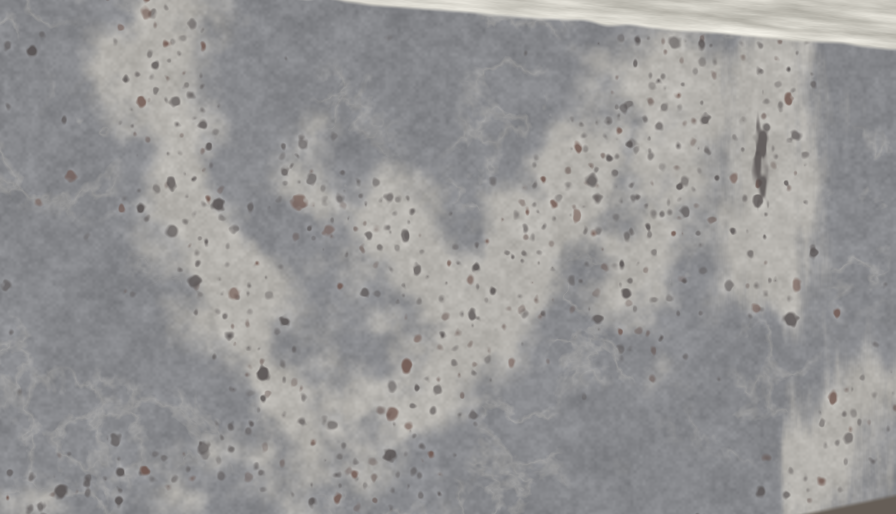
Give the GLSL for this texture, as a WebGL 2 fragment shader.

```glsl
#version 300 es
precision highp float;
// Grey granite slab with pale cloudy veins, dark garnet specks and a bright worn top edge.
#define GREY vec3(0.525, 0.53, 0.545)
#define PALE vec3(0.705, 0.695, 0.675)
#define SPECK vec3(0.34, 0.32, 0.32)
#define RUST vec3(0.43, 0.33, 0.30)
#define LEDGE vec3(0.80, 0.79, 0.755)
#define WARP 0.075
#define CLOUD 0.30
#define VEIN_SOFTNESS 0.055
#define GRAIN 0.085
#define SPECK_CELL 0.052
#define SPECK_SHARE 0.62

uniform vec2 u_resolution;
out vec4 outColor;

// Vein centre lines (start, end) and their half widths
const int VEINS = 11;
const vec4 LINES[VEINS] = vec4[VEINS](
  vec4(0.30, 0.93, 0.35, 0.68), vec4(0.35, 0.68, 0.50, 0.30), vec4(0.50, 0.30, 0.66, 0.04),
  vec4(0.72, 0.05, 0.92, 0.32), vec4(0.92, 0.32, 1.10, 0.60), vec4(1.10, 0.60, 1.30, 0.84),
  vec4(1.25, 0.42, 1.29, 0.84), vec4(0.60, 0.63, 0.86, 0.45), vec4(0.02, 0.02, 0.50, 0.13),
  vec4(1.49, 0.45, 1.50, 0.86), vec4(1.58, 0.08, 1.71, 0.24));
const float WIDTHS[VEINS] = float[VEINS](
  0.070, 0.055, 0.035, 0.065, 0.080, 0.080, 0.090, 0.075, 0.030, 0.050, 0.045);

float hash(vec2 p) {
  return fract(sin(dot(p, vec2(127.1, 311.7))) * 43758.5453);
}

float noise(vec2 p) {
  vec2 i = floor(p), f = fract(p);
  f = f * f * (3.0 - 2.0 * f);
  return mix(mix(hash(i), hash(i + vec2(1, 0)), f.x),
             mix(hash(i + vec2(0, 1)), hash(i + vec2(1, 1)), f.x), f.y);
}

float fbm(vec2 p) {
  float sum = 0.0, amp = 0.5;
  for (int i = 0; i < 5; i++) {
    sum += amp * noise(p);
    p = mat2(1.6, 1.2, -1.2, 1.6) * p + 7.3;
    amp *= 0.5;
  }
  return sum;
}

// Signed depth inside the nearest vein, positive within
float veinDepth(vec2 p) {
  float depth = -0.13;
  for (int i = 0; i < VEINS; i++) {
    vec2 a = LINES[i].xy, ab = LINES[i].zw - a;
    float t = clamp(dot(p - a, ab) / dot(ab, ab), 0.0, 1.0);
    depth = max(depth, WIDTHS[i] - length(p - a - ab * t));
  }
  return depth;
}

// Scattered soft specks: x = coverage, y = rust tint, z = pale halo
vec3 specks(vec2 p, float cell, float seed) {
  vec3 result = vec3(0.0);
  vec2 home = floor(p / cell);
  for (int j = -1; j <= 1; j++)
  for (int i = -1; i <= 1; i++) {
    vec2 id = home + vec2(i, j);
    vec2 key = id + seed;
    vec2 centre = (id + 0.15 + 0.7 * vec2(hash(key), hash(key + 31.7))) * cell;
    float share = SPECK_SHARE * smoothstep(-0.07, 0.04, veinDepth(centre)) + 0.03;
    if (hash(key + 57.1) > share) continue;
    float size = hash(key + 83.9);
    float radius = cell * mix(0.09, 0.25, size * size);
    vec2 d = p - centre;
    d.x *= mix(0.9, 1.5, hash(key + 11.3));
    float r = length(d) + 0.007 * (noise(p * 110.0) - 0.5);
    float cover = (1.0 - smoothstep(radius - 0.004, radius + 0.004, r)) * mix(0.55, 1.0, hash(key + 5.9));
    if (cover > result.x) result.xy = vec2(cover, step(0.72, hash(key + 19.7)));
    result.z = max(result.z, 1.0 - smoothstep(radius, radius + 0.02, r));
  }
  return result;
}

void main() {
  vec2 p = gl_FragCoord.xy / u_resolution.y;
  float pixel = 1.0 / u_resolution.y;

  // Cloudy veins, drawn out vertically toward the right side
  vec2 q = p + WARP * (vec2(fbm(p * 7.0), fbm(p * 7.0 + 40.0)) - 0.5);
  float rightSide = smoothstep(1.33, 1.43, p.x);
  float streak = fbm(vec2(p.x * 26.0, p.y * 5.0));
  float cloud = mix(fbm(p * 9.0 + 3.0), streak, rightSide * 0.65) - 0.485;
  float depth = veinDepth(q) + CLOUD * cloud + 0.035 * rightSide;
  depth -= 0.10 * smoothstep(0.08, 0.03, abs(p.x - 1.46)) * smoothstep(0.5, 0.25, p.y);
  float pale = smoothstep(-VEIN_SOFTNESS, VEIN_SOFTNESS, depth);

  // Faint wisps and mottling in the grey ground
  float wisp = 1.0 - abs(2.0 * fbm(q * 13.0 + 9.0) - 0.97) * 7.0;
  pale = max(pale, 0.38 * max(wisp, 0.0) * smoothstep(0.42, 0.6, noise(p * 6.0 + 20.0)));
  vec3 color = mix(GREY, PALE, pale);
  color += 0.10 * (fbm(p * 18.0 + 60.0) - 0.48);
  color += GRAIN * (0.6 * noise(p * 85.0) + 0.4 * noise(p * 170.0) - 0.5);

  // Large and small specks
  vec3 big = specks(p, SPECK_CELL, 3.0), small = specks(p, SPECK_CELL * 0.6, 71.0);
  color += 0.035 * big.z;
  color = mix(color, mix(SPECK, RUST, small.y * 0.6), small.x * 0.6);
  color = mix(color, mix(SPECK, RUST, big.y), big.x * 0.9);

  // Broken dark mineral streak
  vec2 s = (p - vec2(1.485, 0.70)) / vec2(0.017, 0.085);
  float seam = smoothstep(1.1, 0.4, length(s) + 1.3 * (noise(p * vec2(95.0, 45.0)) - 0.45));
  color = mix(color, SPECK, seam * 0.85);

  // Bright worn ledge above the slab
  float ledge = p.y - (1.003 - 0.088 * (p.x - 0.61)) + 0.008 * (noise(p * 22.0) - 0.5);
  float band = fbm(vec2(p.x * 9.0, (p.y + 0.088 * p.x) * 75.0));
  vec3 worn = LEDGE + 0.34 * (band - 0.5) + 0.09 * smoothstep(0.03, 0.0, ledge);
  color = mix(color, worn, smoothstep(-0.003 - pixel, 0.003 + pixel, ledge));

  // Shadow under the lower right corner
  float under = 0.21 * (p.x - 1.57) - p.y;
  color = mix(color, vec3(0.40, 0.37, 0.34), smoothstep(-0.006, 0.006, under));

  outColor = vec4(clamp(color, 0.0, 1.0), 1.0);
}
```
